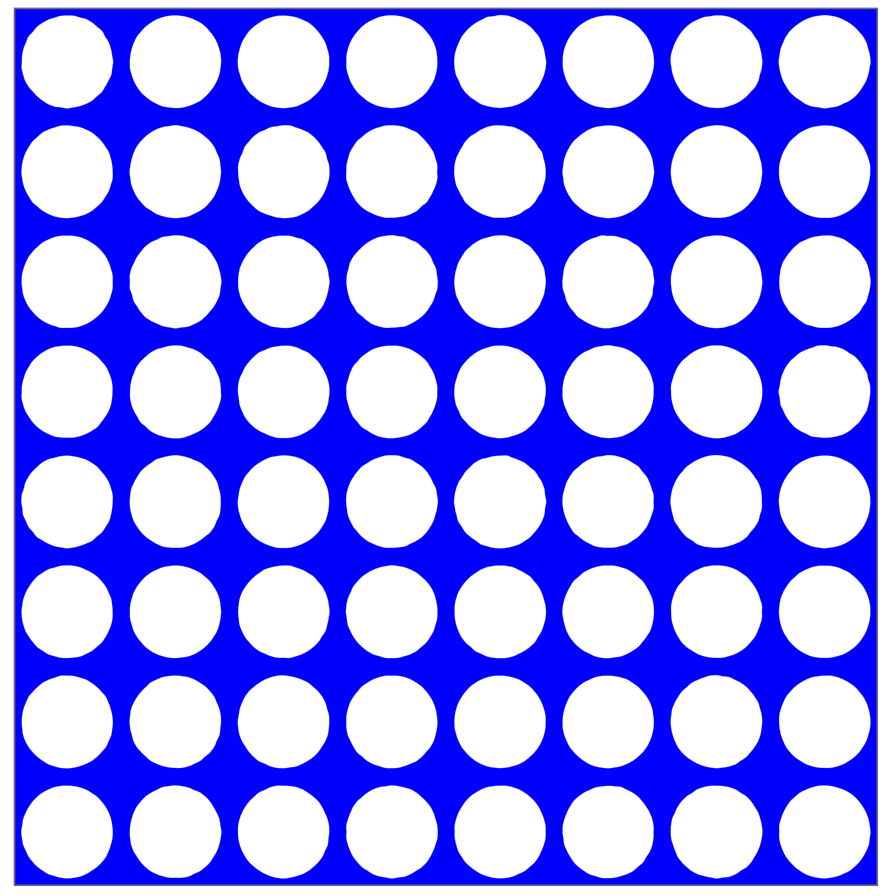
A WebGL 2 fragment shader for this pattern:

```glsl
#version 300 es
precision highp float;
// Draws an 8 by 8 grid of white discs on a blue panel with a thin grey frame.

uniform vec2 u_resolution;
out vec4 outColor;

const vec3 WHITE = vec3(1.0);
const vec3 BLUE = vec3(0.0, 0.0, 1.0);
const vec3 FRAME_GREY = vec3(0.42, 0.42, 0.46);

const vec2 GRID_COUNT = vec2(8.0);
const vec2 FIRST_CENTER = vec2(0.0750, 0.0716);
const vec2 PITCH = vec2(0.12077, 0.12279);
const vec2 DISC_RADII = vec2(0.0510, 0.0517);

const vec2 PANEL_MIN = vec2(0.0153, 0.0111);
const vec2 PANEL_MAX = vec2(0.9800, 0.9915);
const float FRAME_WIDTH = 0.0018;

const float ROUGHNESS = 0.0011;   // largest rim deviation
const float RIM_STEPS = 44.0;     // noise steps around each rim
const float TAU = 6.2831853;

float hash(vec2 p) {
    vec3 q = fract(vec3(p.xyx) * 0.1031);
    q += dot(q, q.yzx + 33.33);
    return fract((q.x + q.y) * q.z);
}

// Smooth noise that closes on itself around the rim of one disc.
float rimNoise(float angle, float seed) {
    float t = fract(angle / TAU) * RIM_STEPS;
    float i = floor(t);
    float a = hash(vec2(i, seed));
    float b = hash(vec2(mod(i + 1.0, RIM_STEPS), seed));
    return mix(a, b, smoothstep(0.0, 1.0, t - i)) - 0.5;
}

// Signed distance to the nearest disc, negative inside.
float discDistance(vec2 p) {
    vec2 cell = clamp(round((p - FIRST_CENTER) / PITCH), vec2(0.0), GRID_COUNT - 1.0);
    vec2 d = (p - FIRST_CENTER - cell * PITCH) / DISC_RADII;
    float seed = cell.x + cell.y * GRID_COUNT.x + 7.0;
    float wear = ROUGHNESS * mix(0.35, 1.0, hash(cell + 19.0));
    float wobble = wear * rimNoise(atan(d.y, d.x + 1e-6), seed);
    return (length(d) - 1.0) * DISC_RADII.x + wobble;
}

// Signed distance to the panel rectangle, negative inside.
float panelDistance(vec2 p) {
    vec2 q = abs(p - 0.5 * (PANEL_MIN + PANEL_MAX)) - 0.5 * (PANEL_MAX - PANEL_MIN);
    return length(max(q, 0.0)) + min(max(q.x, q.y), 0.0);
}

// Antialiased coverage of the region where the distance is negative.
float coverage(float dist, float pixel) {
    return clamp(0.5 - dist / pixel, 0.0, 1.0);
}

void main() {
    vec2 p = gl_FragCoord.xy / u_resolution;
    float pixel = 1.0 / min(u_resolution.x, u_resolution.y);
    float panel = panelDistance(p);

    // Frame, blue field, then discs
    vec3 color = mix(WHITE, FRAME_GREY, coverage(panel, pixel));
    color = mix(color, BLUE, coverage(panel + FRAME_WIDTH, pixel));
    color = mix(color, WHITE, coverage(discDistance(p), pixel * 1.2));
    outColor = vec4(color, 1.0);
}
```
